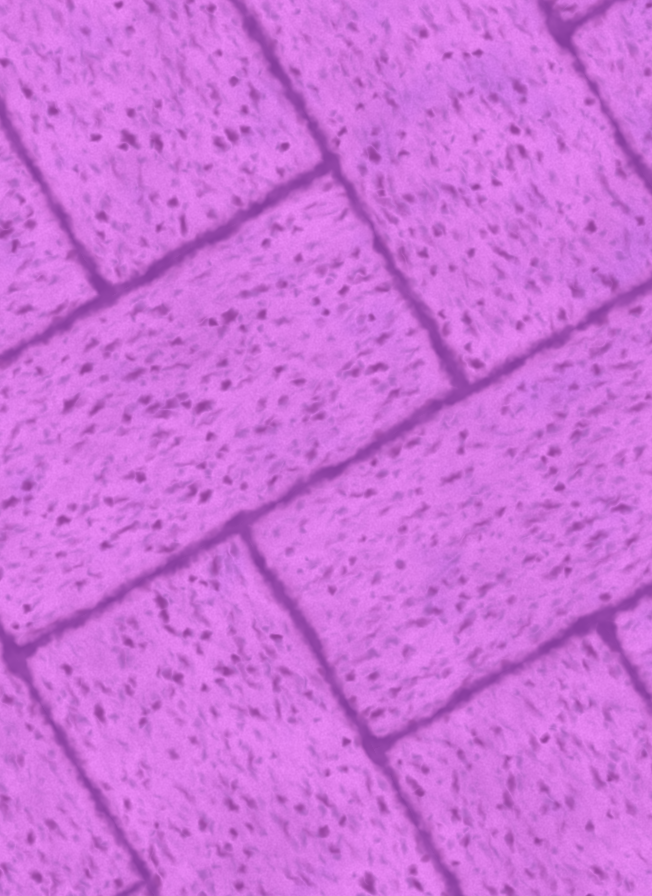
Write a WebGL 2 fragment shader that draws this texture.

```glsl
#version 300 es
precision highp float;
// Violet herringbone paving of 2:1 bricks, tilted, with rough joints and dark flecks.

uniform vec2 u_resolution;
out vec4 fragColor;

#define UNIT 0.293                  // brick width, in canvas heights
#define TILT 0.532                  // rotation of the bond, in radians
#define ANCHOR vec2(0.521, 0.564)   // a joint crossing, in canvas heights
#define JOINT 0.020                 // half width of a joint, in brick widths
#define SOFT 0.018                  // blur of the joint edges
#define BASE_LIGHT vec3(0.895, 0.510, 0.940)
#define BASE_DEEP vec3(0.815, 0.440, 0.865)
#define BASE_BLUE vec3(0.775, 0.435, 0.890)
#define FLECK_COLOR vec3(0.570, 0.240, 0.610)
#define JOINT_COLOR vec3(0.545, 0.240, 0.635)
#define HALO_COLOR vec3(0.755, 0.380, 0.780)

vec2 hash2(vec2 p) {
    vec3 a = fract(p.xyx * vec3(0.1031, 0.1030, 0.0973));
    a += dot(a, a.yzx + 33.33);
    return fract((a.xx + a.yz) * a.zy);
}

float corner(vec2 cell, vec2 offset) {
    return dot(hash2(cell) * 2.0 - 1.0, offset);
}

// Gradient noise, roughly -0.7 to 0.7
float noise(vec2 p) {
    vec2 i = floor(p), f = p - i, s = f * f * f * (f * (f * 6.0 - 15.0) + 10.0);
    vec2 e = vec2(1.0, 0.0);
    return mix(mix(corner(i, f), corner(i + e, f - e), s.x),
               mix(corner(i + e.yx, f - e.yx), corner(i + 1.0, f - 1.0), s.x), s.y);
}

float fbm(vec2 p) {
    float sum = 0.0, gain = 1.0;
    for (int i = 0; i < 3; i++) {
        sum += gain * noise(p);
        p = p * 2.1 + 17.3;
        gain *= 0.5;
    }
    return sum;
}

// Scattered soft flecks, drawn out along x (the long side of a brick)
float flecks(vec2 q, vec2 seed, float rows, float density, float blur) {
    vec2 grid = vec2(rows * 0.7, rows);
    vec2 home = floor(q * grid);
    float cover = 0.0;
    for (int y = -1; y <= 1; y++)
    for (int x = -1; x <= 1; x++) {
        vec2 cell = home + vec2(x, y);
        vec2 place = hash2(cell + seed), kind = hash2(cell + seed + 71.7);
        vec2 shape = hash2(cell + seed + 139.1);
        vec2 d = q - (cell + place) / grid;
        float turn = (shape.y - 0.5) * 1.0;
        d = mat2(cos(turn), -sin(turn), sin(turn), cos(turn)) * d;
        vec2 radius = vec2(0.24 + 0.50 * shape.x * shape.x, 0.15 + 0.17 * kind.y * kind.y) / rows;
        float edge = (length(d / radius) - 1.0) * radius.y;
        float ink = (1.0 - smoothstep(-blur, blur, edge)) * mix(0.3, 1.0, kind.y);
        cover = max(cover, ink * smoothstep(0.0, 0.08, density - kind.x));
    }
    return cover;
}

void main() {
    // Bond axes: x up to the right, y down to the right
    vec2 p = (gl_FragCoord.xy / u_resolution.y - ANCHOR) / UNIT;
    float c = cos(TILT), s = sin(TILT);
    vec2 flat_pos = vec2(dot(p, vec2(c, s)), dot(p, vec2(s, -c)));
    float pixel = 1.0 / (u_resolution.y * UNIT);
    vec2 g = flat_pos;
    g += 0.024 * vec2(noise(flat_pos * 3.1), noise(flat_pos * 3.1 + 41.0));
    g += 0.012 * vec2(noise(flat_pos * 13.0 + 9.0), noise(flat_pos * 13.0 + 63.0));

    // Herringbone: each cell is one half of a lying or a standing brick
    vec2 cell = floor(g), f = g - cell;
    float k = mod(cell.x - cell.y, 4.0);
    bool lying = k < 0.5 || k > 2.5;
    float second = k < 1.5 ? 1.0 : 0.0;
    vec2 q = (lying ? f : f.yx) + vec2(second, 0.0);
    vec2 id = cell - (lying ? vec2(second, 0.0) : vec2(0.0, second));
    vec2 vary = hash2(id + 5.0);

    // Brick face: mottling, bluish stains that grow upward, fine grain
    vec2 seed = floor(vary * 400.0);
    float streak = noise(q * vec2(9.0, 16.0) + seed) + 0.5 * noise(q * vec2(24.0, 34.0) + seed);
    float mottle = 0.9 * fbm(flat_pos * 2.2 + 3.0) + 0.8 * streak;
    vec3 color = mix(BASE_LIGHT, BASE_DEEP, clamp(0.32 + 0.8 * mottle + 0.2 * (vary.x - 0.5), 0.0, 1.0));
    float stain = smoothstep(0.0, 0.7, fbm(flat_pos * 3.4 + 31.0) + 0.08 * p.y + 0.06 * p.x);
    color = mix(color, BASE_BLUE, 0.6 * stain);
    color += 0.035 * noise(flat_pos * 55.0) + 0.045 * noise(flat_pos * 105.0);

    // Flecks: small dark ones over many faint ones, denser in patches
    vec2 ragged = q + 0.017 * vec2(noise(flat_pos * 34.0), noise(flat_pos * 34.0 + 87.0));
    float patches = noise(flat_pos * 2.7 + 12.0);
    float blur = max(0.0125, pixel);
    float dark = flecks(ragged, seed, 19.0, 0.55 + 0.4 * patches, blur);
    float faint = flecks(ragged, seed + 23.0, 27.0, 0.70 + 0.3 * patches, blur);
    color = mix(color, BASE_BLUE * 0.83, 0.8 * faint);
    color = mix(color, FLECK_COLOR, 0.95 * dark);

    // Joints: uneven crumbling edges, with lumps where they meet
    vec2 side = min(q, vec2(2.0, 1.0) - q);
    float gap = min(side.x, side.y);
    vec2 knot = floor(g + 0.5);
    float lump = 0.05 * hash2(knot + 19.0).x * exp(-350.0 * dot(g - knot, g - knot));
    float crumble = 0.9 * noise(flat_pos * 2.3 + 7.0) + 0.9 * noise(flat_pos * 9.0);
    crumble += 0.9 * noise(flat_pos * 22.0 + 13.0) + 0.5 * noise(flat_pos * 45.0);
    float edge = gap - JOINT * (1.0 + crumble) - lump;
    float soft = max(SOFT, pixel);
    float tone = 0.86 + 0.45 * fbm(flat_pos * 8.0 + 55.0);
    color = mix(color, HALO_COLOR, 0.5 * (1.0 - smoothstep(0.0, 0.045, edge)));
    color = mix(color, JOINT_COLOR, clamp(tone, 0.0, 1.0) * (1.0 - smoothstep(-soft, soft, edge)));

    fragColor = vec4(clamp(color, 0.0, 1.0), 1.0);
}
```
